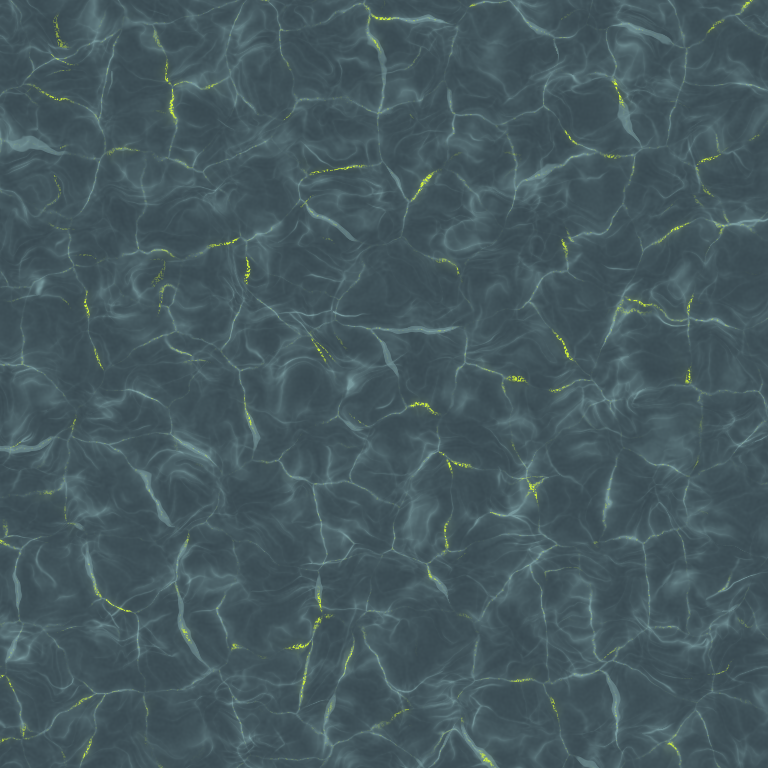
A Shadertoy shader for this texture:

```glsl
// Dark teal water crossed by a net of pale light caustics with lime glints.
// Warped Voronoi borders give the strands and tapering ribbons; ridged
// gradient noise adds the silky wisps between them.

#define DEEP vec3(0.220, 0.284, 0.314)
#define PALE vec3(0.470, 0.600, 0.615)
#define LIME vec3(0.830, 0.960, 0.220)
#define NET_SCALE 10.0
#define FINE_SCALE vec2(13.0, 21.0)
#define STRAND_WIDTH 0.0013
#define HALO_WIDTH 0.0058
#define RIBBON_WIDTH 0.0052
#define GLINT_SHARE 0.34
#define WISP_LIGHT 0.40
#define SPECKLE_SCALE 370.0

vec2 hash2(vec2 p) {
    vec3 q = fract(p.xyx * vec3(0.1031, 0.1030, 0.0973));
    q += dot(q, q.yzx + 33.33);
    return fract((q.xx + q.yz) * q.zy);
}

// Gradient noise, roughly -0.7 to 0.7
float corner(vec2 cell, vec2 offset) {
    return dot(hash2(cell) * 2.0 - 1.0, offset);
}

float noise(vec2 p) {
    vec2 i = floor(p), f = fract(p);
    vec2 u = f * f * f * (f * (f * 6.0 - 15.0) + 10.0);
    vec2 e = vec2(1.0, 0.0);
    return mix(mix(corner(i, f), corner(i + e, f - e), u.x),
               mix(corner(i + e.yx, f - e.yx), corner(i + e.xx, f - e.xx), u.x), u.y);
}

vec2 noise2(vec2 p) {
    return vec2(noise(p), noise(p + vec2(37.2, 81.7)));
}

// Voronoi borders: x distance to border, y room left before the next border,
// zw two random values shared by both sides of the border
vec4 net(vec2 p) {
    vec2 home = floor(p), nearest = vec2(0.0), toNearest = vec2(0.0);
    float best = 1e3;
    for (int y = -1; y <= 1; y++)
    for (int x = -1; x <= 1; x++) {
        vec2 cell = home + vec2(x, y);
        vec2 r = cell + hash2(cell) - p;
        if (dot(r, r) < best) { best = dot(r, r); nearest = cell; toNearest = r; }
    }
    float border = 1e3, second = 1e3;
    vec2 other = nearest;
    for (int y = -2; y <= 2; y++)
    for (int x = -2; x <= 2; x++) {
        if (x == 0 && y == 0) continue;
        vec2 cell = nearest + vec2(x, y);
        vec2 r = cell + hash2(cell) - p;
        float d = dot(0.5 * (r + toNearest), normalize(r - toNearest));
        if (d < border) { second = border; border = d; other = cell; }
        else second = min(second, d);
    }
    return vec4(border, second - border, hash2(nearest + other + 211.0));
}

// Bright lines where the noise crosses zero
float ridge(vec2 p, float sharpness) {
    return exp(-abs(noise(p)) * sharpness);
}

void mainImage(out vec4 fragColor, in vec2 fragCoord) {
    vec2 uv = fragCoord / iResolution.y + 3.0;

    // Bent coordinates make the borders flow
    vec2 bent = uv + 0.042 * noise2(uv * 9.3) + 0.012 * noise2(uv * 31.0)
              + 0.003 * noise2(uv * 85.0);
    vec2 frayed = bent + 0.045 * noise2(uv * 14.0 + 9.0);
    vec2 silky = frayed + 0.020 * noise2(frayed * 26.0 + 17.0);

    // Main net: halo, strand and ribbon, each border with its own strength
    vec4 border = net(bent * NET_SCALE);
    float d = border.x / NET_SCALE;
    float room = border.y / NET_SCALE;
    float strength = mix(0.6, 0.05 + 1.1 * border.z, smoothstep(0.0, 0.03, room));
    strength *= 0.15 + 1.0 * smoothstep(-0.25, 0.25, noise(uv * 18.0 + 5.0));
    float halo = exp(-d / HALO_WIDTH) * strength;
    float strand = exp(-pow(d / STRAND_WIDTH, 2.0)) * strength;
    float halfWidth = min(RIBBON_WIDTH, 0.20 * room)
                    * smoothstep(-0.25, 0.2, noise(uv * 15.0));
    float ribbon = step(0.80, border.z) * smoothstep(0.0009, -0.0009, d - halfWidth)
                 * smoothstep(0.001, 0.003, halfWidth);

    // Finer flattened net, strongest in patches
    vec4 fineBorder = net(frayed * FINE_SCALE + 50.0);
    float fineD = fineBorder.x / FINE_SCALE.y;
    float patchy = smoothstep(-0.10, 0.30, noise(uv * 8.0 + 21.0));
    float fineFade = smoothstep(-0.15, 0.30, noise(uv * 23.0 + 44.0));
    float fine = (0.25 + 0.75 * patchy) * fineFade * (0.28 * exp(-fineD / 0.0035)
               + 0.62 * fineBorder.z * exp(-pow(fineD / STRAND_WIDTH, 2.0)));

    // Wisps that come and go, with silky fibres, over a faint haze
    float veil = smoothstep(-0.10, 0.35, noise(uv * 14.0 + 63.0));
    float drift = smoothstep(-0.05, 0.40, noise(uv * 18.0 + 120.0));
    float wisp = veil * ridge(frayed * vec2(16.0, 22.0), 19.0)
               + drift * ridge(silky * vec2(17.0, 25.0) + 31.0, 18.0)
               + 0.45 * veil * ridge(silky * vec2(36.0, 56.0) + 7.0, 10.0)
               + 0.22 * ridge(silky * 26.0 + 77.0, 13.0);
    float fibre = noise(silky * vec2(90.0, 130.0));
    float haze = 0.055 + 0.04 * noise(uv * 8.0 + 3.0) + 0.06 * fibre
               + 0.05 * noise(uv * 210.0);

    float light = 0.38 * halo + 0.48 * strand + fine + WISP_LIGHT * wisp;
    light = haze + light * (1.0 + 0.45 * fibre) * (1.0 - 0.6 * ribbon) + 0.52 * ribbon;
    vec3 colour = mix(DEEP, PALE, clamp(light, 0.0, 1.0));

    // Speckled lime glints of uneven width along some of the strands
    float along = smoothstep(0.0, 0.30, noise(uv * 21.0 + 90.0));
    float lit = step(1.0 - GLINT_SHARE, border.w) * along * smoothstep(0.0, 0.006, room);
    float grain = noise(uv * SPECKLE_SCALE);
    float speckle = smoothstep(-0.20, 0.20, grain);
    float reach = 0.0016 + 0.0034 * noise(uv * 45.0 + 8.0);
    float glint = lit * speckle * smoothstep(reach + 0.0009, reach - 0.0009, d);
    float trace = strength * smoothstep(0.05, 0.30, noise(uv * SPECKLE_SCALE * 0.8 + 5.0))
                * smoothstep(0.0020, 0.0005, d);
    float fineGlint = patchy * step(0.72, fineBorder.w) * along * speckle
                    * smoothstep(0.0017, 0.0004, fineD);
    colour = mix(colour, LIME, 0.10 * lit * exp(-d / 0.004));
    colour = mix(colour, LIME, clamp(glint + 0.30 * trace + 0.5 * fineGlint, 0.0, 0.95));

    fragColor = vec4(colour, 1.0);
}
```
